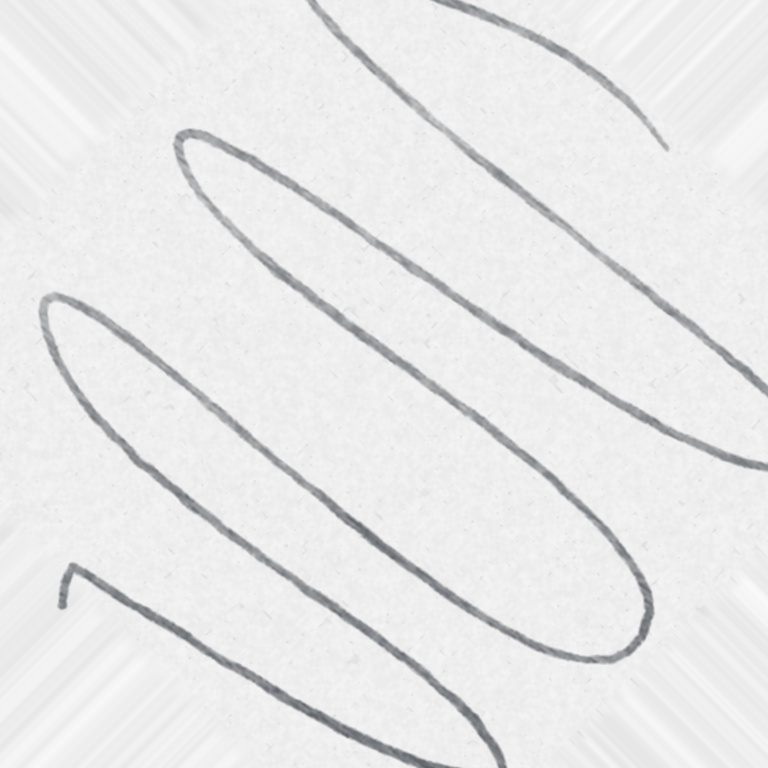
A WebGL 1 fragment shader for this pattern:

```glsl
precision highp float;
// Freehand pencil zigzag on grainy paper, with streaked corners beyond a tilted sheet.

uniform vec2 u_resolution;

float hash(vec2 p) {
  vec3 h = fract(p.xyx * 0.1031);
  h += dot(h, h.yzx + 33.33);
  return fract((h.x + h.y) * h.z);
}

float noise(vec2 p) {
  vec2 i = floor(p), f = fract(p);
  f = f * f * (3.0 - 2.0 * f);
  return mix(mix(hash(i), hash(i + vec2(1, 0)), f.x),
             mix(hash(i + vec2(0, 1)), hash(i + vec2(1, 1)), f.x), f.y);
}

float segmentDistance(vec2 p, vec2 a, vec2 b) {
  vec2 ab = b - a;
  return length(p - a - ab * clamp(dot(p - a, ab) / dot(ab, ab), 0.0, 1.0));
}

// Distance to a cubic curve, measured along short chords
float sweepDistance(vec2 p, vec2 a, vec2 b, vec2 c, vec2 d) {
  float nearest = 9.0;
  vec2 last = a;
  for (int i = 1; i <= 24; i++) {
    float t = float(i) / 24.0, s = 1.0 - t;
    vec2 next = s * s * s * a + 3.0 * s * t * (s * b + t * c) + t * t * t * d;
    nearest = min(nearest, segmentDistance(p, last, next));
    last = next;
  }
  return nearest;
}

vec2 pick(float k, vec2 a, vec2 b, vec2 c, vec2 d) {
  return k < 0.5 ? a : k < 1.5 ? b : k < 2.5 ? c : d;
}

// Each round sweeps left, turns, and sweeps back right
float zigzagDistance(vec2 p) {
  float nearest = 9.0;
  vec2 start = vec2(0.868, 0.195);
  for (int i = 0; i < 4; i++) {
    float k = float(i);
    vec2 left = pick(k, vec2(0.378, -0.052), vec2(0.232, 0.189),
                        vec2(0.056, 0.406), vec2(0.094, 0.738));
    vec2 right = pick(k, vec2(1.061, 0.579), vec2(0.846, 0.797),
                         vec2(0.655, 1.005), vec2(0.081, 0.788));
    vec2 startPull = pick(k, vec2(-0.087, -0.137), vec2(-0.065, 0.182),
                             vec2(-0.065, 0.297), vec2(-0.108, 0.036));
    vec2 leftIn = pick(k, vec2(0.221, 0.046), vec2(-0.004, -0.124),
                          vec2(-0.004, -0.159), vec2(0.189, 0.113));
    vec2 leftOut = pick(k, vec2(0.016, 0.130), vec2(0.016, 0.163),
                           vec2(0.016, 0.225), vec2(-0.005, 0.010));
    vec2 rightIn = pick(k, vec2(-0.033, -0.091), vec2(-0.013, -0.182),
                           vec2(-0.017, -0.146), vec2(0.0, -0.02));
    nearest = min(nearest, sweepDistance(p, start, start + startPull, left + leftIn, left));
    nearest = min(nearest, sweepDistance(p, left, left + leftOut, right + rightIn, right));
    start = right;
  }
  return nearest;
}

// Clamping to the tilted sheet stretches its edge grain into streaks
float paperTone(vec2 p) {
  vec2 diagonal = vec2(p.x + p.y, p.x - p.y);
  vec2 sheet = clamp(diagonal, vec2(0.312, -0.657), vec2(1.706, 0.71));
  float outside = smoothstep(0.0, 0.03, length(diagonal - sheet));
  vec2 q = sheet + 3.0;
  float tone = 0.936 + 0.03 * (noise(q * 150.0) - 0.5) + 0.018 * (noise(q * 60.0) - 0.5);
  tone -= 0.05 * smoothstep(0.86, 1.0, noise(q * 95.0 + 17.0)) * (1.0 - outside);
  float streaks = noise(q * 75.0 + 5.0) + noise(q * 22.0) - 1.0;
  return tone + 0.05 * streaks * outside;
}

void main() {
  vec2 p = gl_FragCoord.xy / u_resolution;
  p.y = 1.0 - p.y; // y runs down the sheet

  // Grain stretched along the strokes
  vec2 along = vec2(0.8 * p.x + 0.6 * p.y, 0.8 * p.y - 0.6 * p.x) + 3.0;
  float fibre = noise(along * vec2(70.0, 240.0));
  float pressure = noise(along * 14.0);
  float grit = noise(p * 230.0);

  vec2 wobble = vec2(noise(p * 45.0), noise(p * 45.0 + 31.0)) - 0.5;
  float d = zigzagDistance(p + 0.003 * wobble);
  float halfWidth = 0.0062 + 0.0016 * (pressure - 0.5) + 0.0012 * (grit - 0.5);
  halfWidth -= 0.0022 * (1.0 - smoothstep(0.0, 0.12, distance(p, vec2(0.868, 0.195))));
  float line = 1.0 - smoothstep(halfWidth - 0.0032, halfWidth + 0.0022, d);

  // Graphite gets heavier lower down
  float graphite = 0.52 + 0.26 * smoothstep(0.3, 0.85, p.y)
                 + 0.32 * (fibre - 0.5) + 0.2 * (pressure - 0.5) + 0.14 * (grit - 0.5);
  vec3 color = mix(vec3(paperTone(p)), vec3(0.37, 0.385, 0.405), line * clamp(graphite, 0.0, 1.0));
  gl_FragColor = vec4(color, 1.0);
}
```
